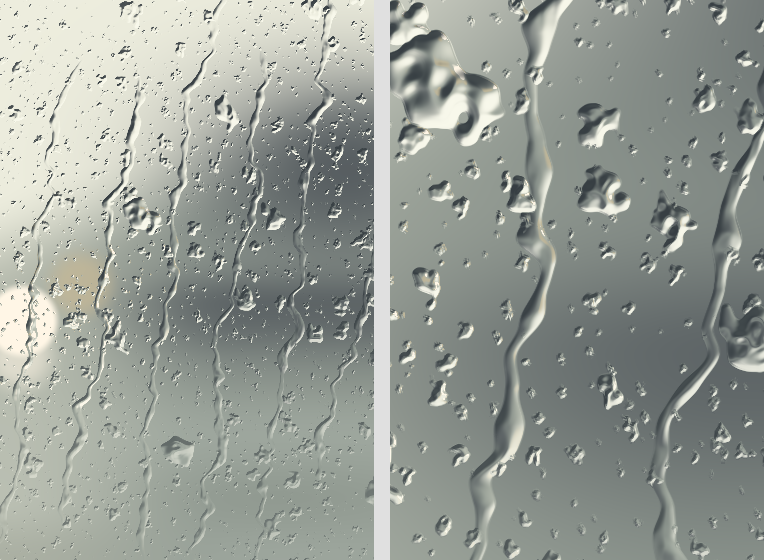
Left: the whole. Right: its middle third, enlarged.
A WebGL 2 fragment shader for this texture:

```glsl
#version 300 es
precision highp float;
// Rain drops and winding water trails on a window before a blurred grey street.

uniform vec2 u_resolution;
out vec4 fragColor;

const vec3 SKY = vec3(0.93, 0.93, 0.87);
const vec3 ROAD_LEFT = vec3(0.70, 0.72, 0.67);
const vec3 ROAD_RIGHT = vec3(0.59, 0.625, 0.59);
const vec3 DUSK = vec3(0.33, 0.355, 0.37);
const vec3 LAMP = vec3(1.0, 0.965, 0.90);
const vec3 AMBER = vec3(0.77, 0.72, 0.59);
const vec3 WATER_DARK = vec3(0.18, 0.21, 0.23);
const vec3 WATER_LIGHT = vec3(0.98, 0.98, 0.93);

const int TRAILS = 6;
const float TRAIL_SPACING = 0.112;
const float TRAIL_LEAN = 0.17;
const float TRAIL_WIDTH = 0.0085;

const int LAYERS = 4;
const float CELL[LAYERS] = float[](0.105, 0.052, 0.023, 0.0125);
const float PRESENCE[LAYERS] = float[](0.55, 0.58, 0.52, 0.35);

const vec2 SHADE_DIR = vec2(-0.5, 0.85);  // rims facing this way are dark
const float REFRACTION = 0.16;
const float SLOPE_STEP = 0.001;

float hash(vec2 p) {
    vec3 q = fract(vec3(p.xyx) * 0.1031);
    q += dot(q, q.yzx + 33.33);
    return fract((q.x + q.y) * q.z);
}

float noise(vec2 p) {
    vec2 i = floor(p), f = fract(p);
    f = f * f * (3.0 - 2.0 * f);
    return mix(mix(hash(i), hash(i + vec2(1, 0)), f.x),
               mix(hash(i + vec2(0, 1)), hash(i + vec2(1, 1)), f.x), f.y);
}

float glow(vec2 p, vec2 centre, float radius, float soft) {
    return 1.0 - smoothstep(radius - soft, radius + soft, length(p - centre));
}

// Out-of-focus street: pale sky, dark mass on the right, lamps on the left.
vec3 street(vec2 p) {
    float u = p.x * 1.5;
    vec3 road = mix(ROAD_LEFT, ROAD_RIGHT, smoothstep(0.0, 0.6, u));
    road += 0.06 * (noise(vec2(p.x * 2.0, p.y * 9.0)) - 0.5);
    vec3 col = mix(road, SKY, smoothstep(0.45, 0.66, p.y - 0.24 * u));
    vec2 mass = (vec2(u, p.y) - vec2(0.93, 0.70)) / vec2(0.41, 0.175);
    col = mix(col, DUSK, 0.95 * exp(-dot(mass, mass)));
    float band = (p.y - 0.455) / (p.y > 0.455 ? 0.06 : 0.10);
    col = mix(col, DUSK, 0.82 * exp(-band * band) * smoothstep(0.15, 0.65, u));
    col = mix(col, AMBER, 0.75 * glow(p, vec2(0.145, 0.492), 0.052, 0.025));
    col = mix(col, LAMP, 0.55 * glow(p, vec2(0.035, 0.365), 0.055, 0.03));
    return mix(col, LAMP, glow(p, vec2(0.04, 0.427), 0.062, 0.009));
}

// One jittered, tapered, lumpy drop per grid cell.
float dropHeight(vec2 p, float cell, float presence, float seed) {
    float turn = 0.35 * seed - 0.4;
    mat2 grid = mat2(cos(turn), sin(turn), -sin(turn), cos(turn));
    vec2 g = grid * p / cell + 40.0 + 7.3 * seed;
    vec2 id = floor(g) + 91.0 * seed;
    if (hash(id) > presence) return 0.0;
    vec2 jitter = vec2(hash(id + 11.3), hash(id + 27.7)) - 0.5;
    float size = hash(id + 43.1);
    float radius = mix(0.10, 0.27, size * size);
    vec2 q = (fract(g) - 0.5 - (0.9 - 2.7 * radius) * jitter) * grid / radius;  // upright again
    q += 1.1 * (vec2(noise(q * 1.6 + id), noise(q * 1.6 + id + 57.0)) - 0.5);
    q.x += 0.8 * (hash(id + 61.9) - 0.35) * q.y;
    q.x *= mix(0.85, 1.7, hash(id + 73.5)) * (1.0 + 0.5 * jitter.x * q.y);
    q.y *= mix(0.7, 1.1, hash(id + 87.2));
    float lump = mix(0.75, 1.25, noise(q * 2.3 + id + 19.0));
    return lump * radius * cell * max(1.0 - dot(q, q), 0.0);
}

// A beaded, rippled rivulet that wanders sideways on its way down.
float trailHeight(vec2 p, float i) {
    float seed = 17.0 * i + 5.0;
    float x = 0.085 + i * TRAIL_SPACING + TRAIL_LEAN * (p.y - 0.5);
    x += 0.055 * (noise(vec2(p.y * 5.0, seed)) - 0.5);
    x += 0.026 * (noise(vec2(p.y * 22.0, seed + 3.0)) - 0.5);
    x += 0.012 * (noise(vec2(p.y * 55.0, seed + 6.0)) - 0.5);
    float top = 1.08 - 0.28 * hash(vec2(seed, 2.0));
    float bottom = 0.2 * hash(vec2(seed, 8.0)) - 0.08;
    float ends = smoothstep(bottom, bottom + 0.08, p.y) * (1.0 - smoothstep(top - 0.05, top, p.y));
    float bead = noise(vec2(p.y * 46.0, seed + 9.0));
    float width = TRAIL_WIDTH * mix(0.4, 1.25, bead * bead) * mix(0.5, 1.0, ends);
    float across = (p.x - x) / width;
    float ripple = mix(0.45, 1.45, noise(vec2(p.x * 150.0, p.y * 85.0) + seed));
    float strength = mix(0.65, 1.1, hash(vec2(seed, 14.0))) * ends * ripple;
    return strength * width * max(1.0 - across * across, 0.0);
}

float waterHeight(vec2 p) {
    float h = 0.0;
    for (int i = 0; i < LAYERS; i++) h = max(h, dropHeight(p, CELL[i], PRESENCE[i], float(i)));
    for (int i = 0; i < TRAILS; i++) h = max(h, trailHeight(p, float(i)));
    return h;
}

void main() {
    vec2 p = gl_FragCoord.xy / u_resolution.y;
    vec2 e = vec2(SLOPE_STEP, 0.0);
    vec2 slope = vec2(waterHeight(p - e.xy) - waterHeight(p + e.xy),
                      waterHeight(p - e.yx) - waterHeight(p + e.yx)) / (2.0 * SLOPE_STEP);
    slope /= 1.0 + 0.2 * length(slope);

    // Lens view of the street, then dark upper rims and bright lower rims.
    float contrast = mix(0.5, 1.0, smoothstep(0.1, 0.5, p.y));
    vec3 col = street(p - REFRACTION * contrast * slope);
    float tone = dot(slope, SHADE_DIR);
    col = mix(col, WATER_DARK, 0.82 * contrast * smoothstep(0.1, 1.05, tone));
    col = mix(col, WATER_LIGHT, 0.85 * contrast * smoothstep(0.15, 1.1, -tone));
    fragColor = vec4(col, 1.0);
}
```
